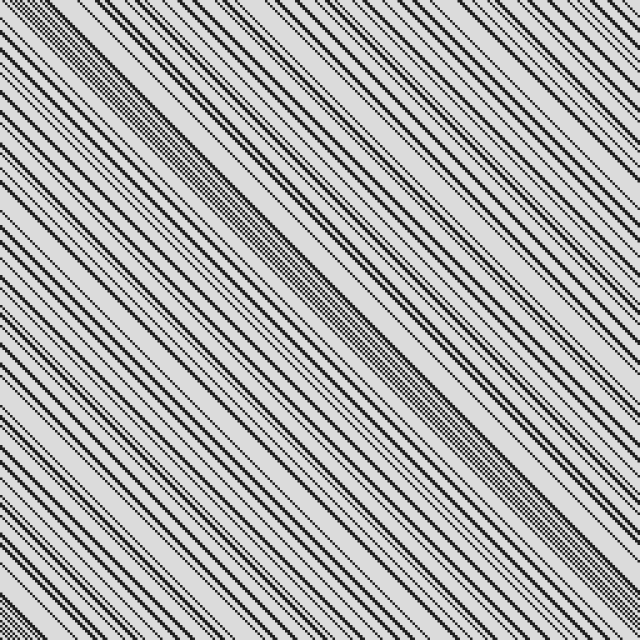
This pattern is drawn by a Shadertoy shader. Its source:

```glsl
// Falling 45 degree lines built from square cells on a 256 x 256 grid.
// One random walk of line widths and gaps gives a repeating row of ink; each
// row upward shifts it one cell left, so thin lines become corner-joined dots.

const float CELLS = 256.0;          // cells per canvas height, also the repeat
const int MAX_LINES = 90;           // upper bound for lines in one repeat
const int DENSE_LINES = 7;          // fine dotted lines that open the repeat
const int WIDE_EVERY = 12;          // lines between two broad empty bands
const vec3 PAPER = vec3(0.86);
const vec3 INK = vec3(0.12);

float hash(float n, float seed) {
    return fract(sin(n * 12.9898 + seed * 78.233) * 43758.5453);
}

// Width in cells: each pair of lines holds one thin and one thick line
float lineWidth(int n) {
    if (n < DENSE_LINES) return 1.0;
    if (n == DENSE_LINES) return 2.0;
    bool thickFirst = hash(float(n / 2), 1.0) < 0.5;
    return thickFirst == (n % 2 == 0) ? 2.0 : 1.0;
}

// Empty cells after a line: a pair shares one draw, mirrored to keep balance
float lineGap(int n) {
    float h = hash(float(n / 2), 2.0);
    if (n % 2 == 1) h = 1.0 - h;
    if (n < DENSE_LINES) return 1.0 + step(0.5, h);
    if (n % WIDE_EVERY == DENSE_LINES) return 9.0 + floor(4.0 * h);
    return 2.0 + floor(5.8 * h);
}

// 1 where the diagonal with this index carries ink, 0 elsewhere
float inkAt(float diagonal) {
    float d = mod(diagonal, CELLS);
    float start = 0.0;
    for (int n = 0; n < MAX_LINES; n++) {
        if (d < start) break;
        float width = lineWidth(n);
        if (d < start + width) return 1.0;
        start += width + lineGap(n);
    }
    return 0.0;
}

// Ink coverage of a pixel: blends the four cells around the nearest corner
float cellCoverage(vec2 p, float pixel) {
    vec2 corner = floor(p + 0.5);
    vec2 f = clamp((p - corner) / pixel + 0.5, 0.0, 1.0);
    float d = corner.x + corner.y;
    float both = f.x * f.y;
    float neither = (1.0 - f.x) * (1.0 - f.y);
    return inkAt(d) * both
         + inkAt(d - 1.0) * (1.0 - both - neither)
         + inkAt(d - 2.0) * neither;
}

void mainImage(out vec4 fragColor, in vec2 fragCoord) {
    float pixel = CELLS / iResolution.y;
    // Shift the diagonals so that the repeat starts at the top left corner
    vec2 p = fragCoord * pixel - vec2(0.0, CELLS);
    fragColor = vec4(mix(PAPER, INK, cellCoverage(p, pixel)), 1.0);
}
```
